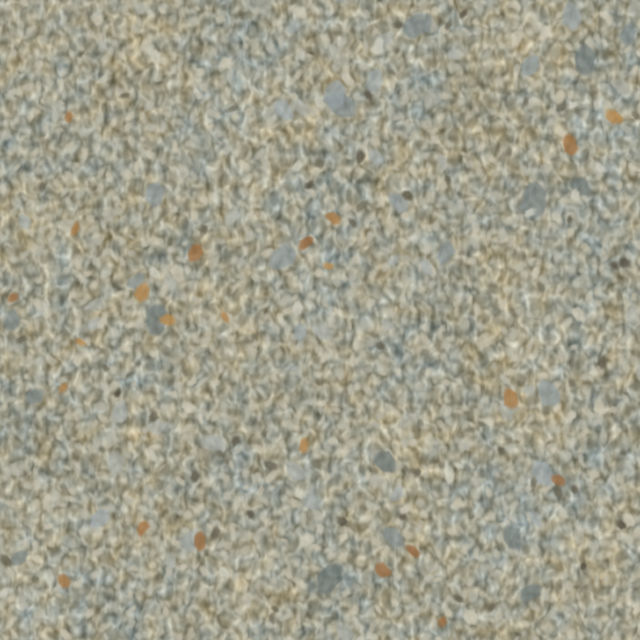
This texture is drawn by a Shadertoy shader. Its source:

```glsl
const vec3 SAND = vec3(0.622, 0.617, 0.547);
const vec3 WARM_SHIFT = vec3(0.085, 0.015, -0.075);
const vec3 CREAM = vec3(0.79, 0.765, 0.68);
const vec3 CHALK = vec3(0.81, 0.81, 0.76);
const vec3 ASH = vec3(0.70, 0.70, 0.65);
const vec3 SLATE = vec3(0.41, 0.45, 0.44);
const vec3 PALE_BLUE = vec3(0.63, 0.67, 0.68);
const vec3 RUST = vec3(0.57, 0.39, 0.24);
const vec3 OCHRE = vec3(0.74, 0.57, 0.33);
const vec3 PIT = vec3(0.32, 0.30, 0.25);
const vec3 SHADE = vec3(0.46, 0.45, 0.38);

const vec2 GRAIN_CELLS = vec2(88.0, 66.0);
const float FINE_CONTRAST = 0.10;
const float GRAIN_CONTRAST = 0.23;
const float CLUMP_CONTRAST = 0.13;
const float BROAD_CONTRAST = 0.06;
const float WARP = 0.005;
const float EDGE = 0.0035;

// Integer hash giving three values in 0..1
vec3 hash3(ivec2 cell, int seed) {
    uvec3 v = uvec3(ivec3(cell, seed)) * 1664525u + 1013904223u;
    v.x += v.y * v.z;
    v.y += v.z * v.x;
    v.z += v.x * v.y;
    v ^= v >> 16u;
    v.x += v.y * v.z;
    v.y += v.z * v.x;
    v.z += v.x * v.y;
    return vec3(v >> 8u) / 16777216.0;
}

float cornerRamp(ivec2 cell, vec2 offset, int seed) {
    float angle = 6.28319 * hash3(cell, seed).x;
    return dot(vec2(cos(angle), sin(angle)), offset);
}

float gradientNoise(vec2 p, int seed) {
    ivec2 c = ivec2(floor(p));
    vec2 f = fract(p);
    vec2 u = f * f * f * (f * (f * 6.0 - 15.0) + 10.0);
    float low = mix(cornerRamp(c, f, seed),
                    cornerRamp(c + ivec2(1, 0), f - vec2(1, 0), seed), u.x);
    float high = mix(cornerRamp(c + ivec2(0, 1), f - vec2(0, 1), seed),
                     cornerRamp(c + ivec2(1, 1), f - vec2(1, 1), seed), u.x);
    return mix(low, high, u.y);
}

// Faceted pebble: a circle cut by two pairs of flat sides
float pebble(vec2 q) {
    float facets = max(abs(q.x), abs(dot(q, vec2(0.5, 0.87))));
    return max(length(q) * 0.88, facets);
}

// Lay randomly placed, turned and tinted stones over a colour
vec3 scatter(vec3 color, vec2 uv, float cells, float chance, float radius,
             vec3 tintA, vec3 tintB, float opacity, int seed) {
    vec2 p = uv * cells;
    ivec2 home = ivec2(floor(p));
    for (int j = -1; j <= 1; j++) {
        for (int i = -1; i <= 1; i++) {
            ivec2 cell = home + ivec2(i, j);
            vec3 place = hash3(cell, seed);
            vec3 look = hash3(cell, seed + 1);
            if (place.z > chance) continue;
            float angle = (look.x - 0.5) * 2.4;
            float c = cos(angle), s = sin(angle);
            vec2 q = mat2(c, -s, s, c) * (p - vec2(cell) - place.xy) / cells;
            float size = radius * mix(0.6, 1.25, look.y);
            q *= vec2(1.2, 0.85);
            float mask = 1.0 - smoothstep(-EDGE, EDGE, pebble(q) - size);
            color = mix(color, mix(tintA, tintB, look.z), mask * opacity);
        }
    }
    return color;
}

void mainImage(out vec4 fragColor, in vec2 fragCoord) {
    vec2 uv = fragCoord / iResolution.y;

    // Bend the grain so it curls instead of following the lattice
    vec2 bend = vec2(gradientNoise(uv * 42.0, 1), gradientNoise(uv * 42.0, 2));
    vec2 p = uv + WARP * bend;

    // Sandy ground
    float grain = GRAIN_CONTRAST * gradientNoise(p * GRAIN_CELLS, 3)
                + FINE_CONTRAST * gradientNoise(p * GRAIN_CELLS * 1.7, 4);
    float clumps = CLUMP_CONTRAST * gradientNoise(p * 44.0, 5)
                 + BROAD_CONTRAST * gradientNoise(uv * 9.0, 6);
    float warmth = gradientNoise(p * 36.0, 7) + 0.7 * gradientNoise(uv * 7.0, 8);
    vec3 color = SAND + grain + clumps + WARM_SHIFT * warmth * 0.8;

    // Small grains, then larger stones, then bright chips and pits
    color = scatter(color, p, 62.0, 0.22, 0.0050, SHADE, SAND, 0.50, 10);
    color = scatter(color, p, 66.0, 0.34, 0.0052, CREAM, ASH, 0.75, 20);
    color = scatter(color, p, 13.0, 0.17, 0.0180, SLATE, PALE_BLUE, 0.72, 30);
    color = scatter(color, p, 20.0, 0.12, 0.0120, PALE_BLUE, ASH, 0.65, 40);
    color = scatter(color, p, 18.0, 0.05, 0.0100, RUST, OCHRE, 0.80, 50);
    color = scatter(color, p, 26.0, 0.09, 0.0065, PIT, SHADE, 0.80, 60);
    color = scatter(color, p, 26.0, 0.09, 0.0085, CHALK, CREAM, 0.80, 70);

    // A trace of grain across the stone faces
    color += 0.12 * grain;
    fragColor = vec4(clamp(color, 0.0, 1.0), 1.0);
}
```
